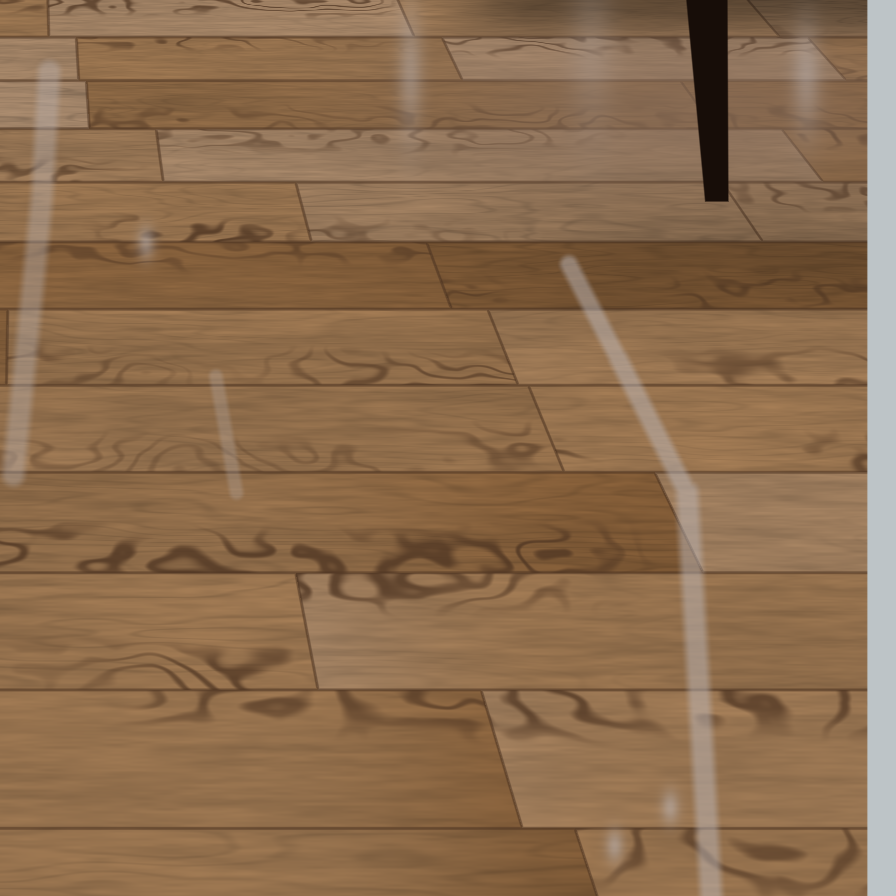
Reproduce this texture procedurally as a WebGL 2 fragment shader.

```glsl
#version 300 es
precision highp float;
// Polished plank floor in perspective with soft reflections, a dark chair leg and a pale wall edge.
uniform vec2 u_resolution;
out vec4 outColor;

const vec3 OAK = vec3(0.58, 0.44, 0.30);
const vec3 PALE_OAK = vec3(0.65, 0.54, 0.44);
const vec3 DEEP_OAK = vec3(0.49, 0.345, 0.205);
const vec3 GRAIN = vec3(0.31, 0.21, 0.135);
const vec3 HAZE = vec3(0.52, 0.42, 0.35);
const vec3 GLINT = vec3(0.75, 0.73, 0.74);
const vec3 WALL = vec3(0.74, 0.77, 0.78);
const vec3 LEG = vec3(0.09, 0.05, 0.03);
const float HORIZON = 0.93;    // distance of the vanishing line above the top
const float ROW_SCALE = 20.4;  // plank rows per unit of inverse depth

float hash(vec2 p) {
  vec3 q = fract(vec3(p.xyx) * 0.1031);
  q += dot(q, q.yzx + 33.33);
  return fract((q.x + q.y) * q.z);
}

float noise(vec2 p) {
  vec2 i = floor(p), f = fract(p);
  f = f * f * (3.0 - 2.0 * f);
  return mix(mix(hash(i), hash(i + vec2(1, 0)), f.x),
             mix(hash(i + vec2(0, 1)), hash(i + vec2(1, 1)), f.x), f.y);
}

float fbm(vec2 p) {
  return 0.6 * noise(p) + 0.27 * noise(p * 2.1 + 17.0) + 0.13 * noise(p * 4.3 + 41.0);
}

// Soft stroke between two points
float streak(vec2 p, vec2 a, vec2 b, float width) {
  vec2 ab = b - a;
  float t = clamp(dot(p - a, ab) / dot(ab, ab), 0.0, 1.0);
  return smoothstep(width, width * 0.35, length(p - a - ab * t));
}

// Soft elliptical patch
float patchAt(vec2 p, vec2 centre, vec2 size) {
  vec2 q = (p - centre) / size;
  return exp(-dot(q, q));
}

// Growth rings gathered in a wavering band along the plank
float figure(vec2 q, float across, float seed) {
  float field = fbm(q * vec2(11.0, 1.7) + seed * 91.0) * 6.0 + across * 1.6;
  float ring = abs(fract(field) - 0.5) * 2.0;
  float centre = seed < 0.5 ? 0.12 : 0.83;
  float wobble = 0.3 * (noise(vec2(q.x * 9.0, seed * 50.0)) - 0.5);
  float band = smoothstep(0.38, 0.08, abs(across - centre + wobble));
  float fade = smoothstep(0.25, 0.6, noise(vec2(q.x * 6.0, seed * 73.0)));
  return smoothstep(0.5, 0.95, ring) * band * fade;
}

vec3 plankFloor(vec2 p) {
  float depth = p.y + HORIZON;
  vec2 q = vec2((p.x - 0.03) / depth, 22.0 - ROW_SCALE / depth);
  float row = floor(q.y), across = fract(q.y);

  // Staggered joints, with longer planks in some rows
  float wave = cos(row * 6.2832 / 5.0);
  float len = wave < -0.5 ? 0.65 : 0.42;
  float along = (q.x - 0.42 * (0.165 * row - 0.07 + 0.13 * wave)) / len;
  vec2 id = vec2(floor(along), row);
  float tone = hash(id + 7.3), seed = hash(id * 3.7 + 19.0);

  // Plank tone: paler low on the left, richer on the right
  float light = 0.65 * tone + 0.3 * smoothstep(0.75, 0.2, p.x) * smoothstep(0.1, 0.8, p.y);
  vec3 color = mix(DEEP_OAK, OAK, smoothstep(0.0, 0.32, light));
  color = mix(color, PALE_OAK, smoothstep(0.35, 0.75, light));

  // Fine fibres, broad stains and ring figure
  float fibre = fbm(q * vec2(16.0, 18.0) + seed * 37.0);
  float pores = noise(q * vec2(70.0, 55.0));
  float stain = fbm(q * vec2(5.0, 1.5) + seed * 13.0);
  color *= 1.0 + 0.17 * (fibre - 0.5) + 0.06 * (pores - 0.5) + 0.16 * (stain - 0.5);
  float contour = fbm(q * vec2(4.0, 2.6) + seed * 29.0) * 9.0 + across * 4.0;
  color *= 1.0 - 0.09 * smoothstep(0.55, 1.0, abs(fract(contour) * 2.0 - 1.0)) * seed;
  color = mix(color, GRAIN, figure(q, across, seed) * mix(0.4, 0.85, hash(id + 51.0)));

  // Thin seams of constant width on the canvas
  float rowGap = min(across, 1.0 - across) * depth * depth / ROW_SCALE;
  float endGap = min(fract(along), 1.0 - fract(along)) * len * depth;
  float seam = smoothstep(0.0026, 0.0006, min(rowGap, endGap));
  return mix(color, GRAIN, 0.6 * seam);
}

vec3 addReflections(vec3 color, vec2 p) {
  color = mix(color, HAZE, 0.65 * patchAt(p, vec2(0.78, 0.12), vec2(0.3, 0.09)));
  color *= 1.0 - 0.38 * smoothstep(0.06, 0.0, p.y) * smoothstep(0.45, 0.6, p.x);
  color *= 1.0 - 0.16 * patchAt(p, vec2(0.85, 0.28), vec2(0.3, 0.07));
  // Long bent glint
  float bend = streak(p, vec2(0.635, 0.295), vec2(0.69, 0.40), 0.014);
  bend = max(bend, streak(p, vec2(0.69, 0.40), vec2(0.767, 0.55), 0.015));
  bend = max(bend, streak(p, vec2(0.767, 0.55), vec2(0.795, 1.02), 0.018));
  // Fainter glints at the left
  float side = streak(p, vec2(0.055, 0.08), vec2(0.047, 0.22), 0.018);
  side = max(side, streak(p, vec2(0.047, 0.22), vec2(0.015, 0.53), 0.018));
  side = max(side, 0.7 * streak(p, vec2(0.241, 0.42), vec2(0.264, 0.55), 0.011));
  color = mix(color, GLINT, 0.48 * bend + 0.36 * side);
  // Blurred uprights and small lamp spots
  float glow = 0.4 * patchAt(p, vec2(0.458, 0.08), vec2(0.014, 0.07));
  glow += 0.4 * patchAt(p, vec2(0.9, 0.085), vec2(0.016, 0.06));
  glow += 0.2 * patchAt(p, vec2(0.66, 0.05), vec2(0.025, 0.1));
  for (int i = 0; i < 3; i++) {
    float k = float(i);
    vec2 spot = i == 0 ? vec2(0.163, 0.271) : vec2(0.624 + 0.062 * k, 0.987 - 0.043 * k);
    glow += 0.5 * patchAt(p, i == 0 ? spot : spot - vec2(0.0, 0.0), vec2(0.01, 0.018));
  }
  return mix(color, GLINT, min(glow, 0.7));
}

void main() {
  vec2 p = gl_FragCoord.xy / u_resolution;
  p.y = 1.0 - p.y;
  float edge = 1.0 / min(u_resolution.x, u_resolution.y);
  vec3 color = addReflections(plankFloor(p), p);

  // Tapered leg
  float halfWidth = mix(0.023, 0.013, p.y / 0.225);
  float legSide = abs(p.x - mix(0.789, 0.800, p.y / 0.225)) - halfWidth;
  color = mix(LEG, color, smoothstep(-edge, edge, max(legSide, p.y - 0.225)));

  // Wall edge
  color = mix(color, WALL, smoothstep(-edge, edge, p.x - 0.968));
  outColor = vec4(color, 1.0);
}
```
